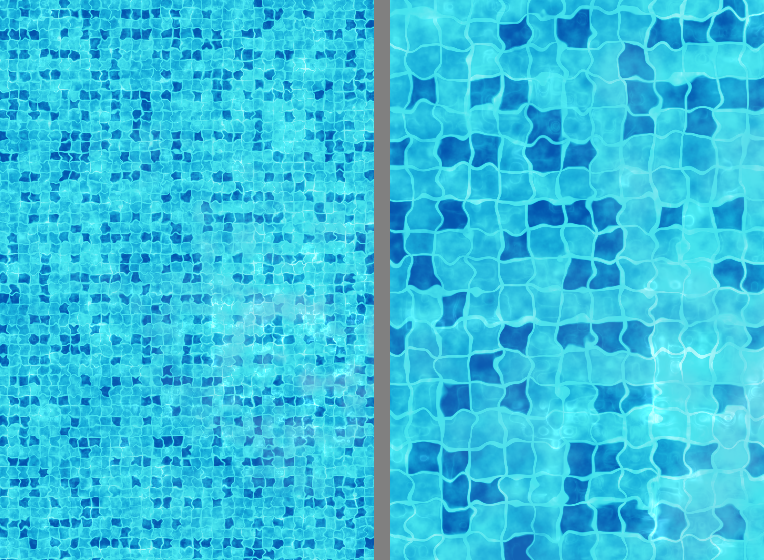
Left, the full canvas; right, a detail of the centre.
Give the GLSL for this texture, as a Shadertoy shader.

```glsl
float hash(vec2 p) {
    return fract(sin(dot(p, vec2(127.1, 311.7))) * 43758.5453);
}

float noise(vec2 p) {
    vec2 i = floor(p), f = fract(p);
    f = f * f * (3.0 - 2.0 * f);
    return mix(mix(hash(i), hash(i + vec2(1, 0)), f.x),
               mix(hash(i + vec2(0, 1)), hash(i + vec2(1, 1)), f.x), f.y);
}

float fbm(vec2 p) {
    float sum = 0.0, amp = 0.5;
    for (int i = 0; i < 4; i++) {
        sum += amp * noise(p);
        p = mat2(1.6, 1.2, -1.2, 1.6) * p + 7.3;
        amp *= 0.5;
    }
    return sum / 0.9375;
}

// Bright thin lines where the noise crosses its middle value
float ripple(vec2 p) {
    return pow(1.0 - abs(2.0 * fbm(p) - 1.0), 7.0);
}

// Deep blue to pale cyan
vec3 waterColor(float tone) {
    vec3 c = mix(vec3(0.01, 0.33, 0.68), vec3(0.08, 0.67, 0.85), smoothstep(-0.1, 0.55, tone));
    c = mix(c, vec3(0.27, 0.89, 0.93), smoothstep(0.4, 1.0, tone));
    return mix(c, vec3(0.66, 0.96, 0.97), smoothstep(1.0, 1.6, tone));
}

void mainImage(out vec4 fragColor, in vec2 fragCoord) {
    vec2 p = fragCoord / iResolution.y;
    float px = 55.0 / iResolution.y;

    // 55 rows of square tiles, counted from the top
    vec2 grid = vec2(p.x, 1.0 - p.y) * 55.0 + vec2(0.14);

    // Refraction bends the tile edges
    vec2 bend = vec2(noise(grid * 2.3), noise(grid * 2.3 + 41.0)) - 0.5;
    vec2 sway = vec2(noise(grid * 0.6 + 9.0), noise(grid * 0.6 + 73.0)) - 0.5;
    vec2 q = grid + 0.42 * bend + 0.2 * sway;
    vec2 cell = floor(q);
    vec2 toEdge = 0.5 - abs(fract(q) - 0.5);
    float edge = min(toEdge.x, toEdge.y);

    // Alternate rows hold most of the dark tiles
    float darkChance = mod(cell.y, 2.0) > 0.5 ? 0.48 : 0.13;
    float isDark = step(hash(cell + 3.7), darkChance);
    float shade = hash(cell + 19.1) - 0.5;
    float tileTone = 0.68 + 0.22 * shade - isDark * (0.48 + 0.2 * shade);

    // Light drifting over the floor
    float cloud = fbm(p * 7.0 + 2.0);
    float mottle = fbm(grid * 0.9 + 5.0);
    float grain = fbm(grid * 2.6);
    float caustic = ripple(grid * 0.3 + 1.5 * bend);

    // Broad glow at the lower right, darker corners
    vec2 fromGlow = (p - vec2(0.55, 0.38)) / vec2(0.2, 0.21);
    float glow = exp(-dot(fromGlow, fromGlow));
    vec2 fromMiddle = (p - vec2(0.36, 0.5)) / vec2(0.36, 0.5);
    float falloff = dot(fromMiddle, fromMiddle);

    float light = 0.5 * (cloud - 0.5) + 0.55 * (mottle - 0.5) + 0.5 * (grain - 0.5);
    light += 0.13 * caustic + 0.12 * glow - 0.1 * falloff + 0.04;

    // Tiles fade into irregular pale grout
    float body = smoothstep(0.02, 0.07 + px, edge);
    float groutWidth = 0.03 + 0.05 * noise(grid * 1.7 + 30.0);
    float grout = 1.0 - smoothstep(groutWidth - 0.5 * px, groutWidth + 0.5 * px, edge);
    float tone = mix(0.68, tileTone, body) + light;
    tone += grout * (0.2 + 0.4 * noise(grid * 0.8 + 60.0));
    vec3 color = waterColor(tone);

    // Milky surface reflections
    float milk = smoothstep(0.38, 0.75, fbm(p * 22.0 + 11.0)) * glow;
    milk += 0.3 * smoothstep(0.6, 0.8, fbm(p * 16.0 + 4.0)) * exp(-falloff * 2.0);
    color = mix(color, vec3(0.55, 0.82, 0.9), 0.6 * clamp(milk, 0.0, 1.0));
    color += 0.2 * caustic * smoothstep(0.5, 0.8, mottle) * (0.3 + glow);

    fragColor = vec4(clamp(color, 0.0, 1.0), 1.0);
}
```
